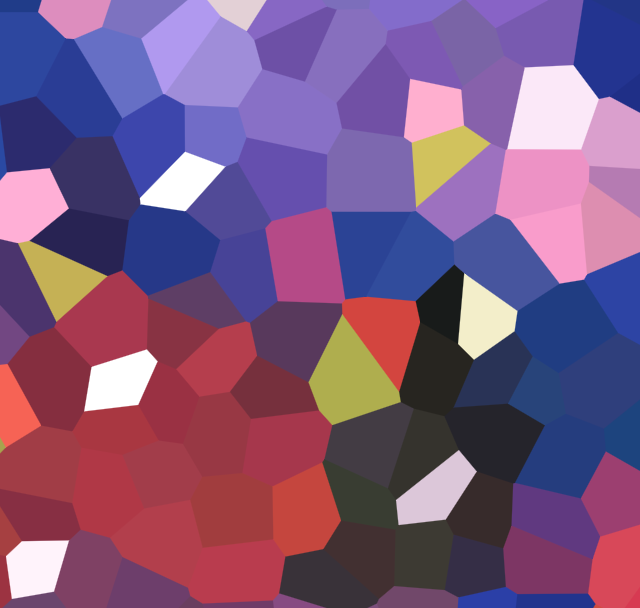
Reproduce this pattern procedurally as a WebGL 1 fragment shader.

```glsl
precision highp float;
// Irregular mosaic of flat, sharp-edged Voronoi cells.
// Each cell takes one colour from a soft map of overlapping elliptical zones,
// varied by a hash; a modular lattice spreads pale, olive and warm accents.
uniform vec2 u_resolution;

const float CELLS = 9.3;         // cells along the canvas height
const float JITTER = 0.94;       // 0 = square grid, 1 = fully scattered
const float ZONE_WANDER = 0.07;  // random shift of the colour lookup
const float SHADE_RANGE = 0.28;  // brightness spread between cells
const float HUE_RANGE = 0.07;    // colour spread between cells
const float ACCENT_STEP = 17.0;  // one accent of each kind per this many cells
const float EDGE_PIXELS = 0.6;   // half width of the smoothed edge

const vec3 BLUE     = vec3(0.15, 0.25, 0.59);
const vec3 VIOLET   = vec3(0.47, 0.37, 0.69);
const vec3 LAVENDER = vec3(0.61, 0.55, 0.82);
const vec3 INDIGO   = vec3(0.20, 0.17, 0.37);
const vec3 MAUVE    = vec3(0.77, 0.54, 0.74);
const vec3 PINK     = vec3(0.97, 0.62, 0.79);
const vec3 MAGENTA  = vec3(0.72, 0.32, 0.54);
const vec3 CRIMSON  = vec3(0.64, 0.21, 0.26);
const vec3 SCARLET  = vec3(0.82, 0.24, 0.32);
const vec3 UMBER    = vec3(0.24, 0.20, 0.21);
const vec3 INK      = vec3(0.11, 0.12, 0.13);
const vec3 NAVY     = vec3(0.14, 0.23, 0.45);
const vec3 PLUM     = vec3(0.45, 0.26, 0.45);
const vec3 PALE     = vec3(0.98, 0.93, 0.95);
const vec3 CREAM    = vec3(0.97, 0.93, 0.80);
const vec3 OLIVE    = vec3(0.74, 0.70, 0.33);
const vec3 MOSS     = vec3(0.32, 0.45, 0.19);
const vec3 CORAL    = vec3(0.88, 0.32, 0.28);

vec3 hash3(vec2 p) {
  vec3 q = fract(p.xyx * vec3(0.1031, 0.1030, 0.0973));
  q += dot(q, q.yxz + 33.33);
  return fract((q.xxy + q.yzz) * q.zyx);
}

vec2 seedPoint(vec2 id) {
  return id + 0.5 + JITTER * (hash3(id + 41.0).xy - 0.5);
}

// Lays an elliptical colour zone over the base colour
vec3 zone(vec3 base, vec3 tint, vec2 p, vec2 center, vec2 radius) {
  float r = length((p - center) / radius);
  return mix(base, tint, 1.0 - smoothstep(0.75, 1.15, r));
}

// Large colour areas, p runs from 0 to 1 on both axes
vec3 colourMap(vec2 p) {
  vec3 c = BLUE;
  c = zone(c, VIOLET,   p, vec2(0.58, 0.90), vec2(0.36, 0.28));
  c = zone(c, LAVENDER, p, vec2(0.31, 0.92), vec2(0.13, 0.12));
  c = zone(c, INDIGO,   p, vec2(0.13, 0.66), vec2(0.17, 0.13));
  c = zone(c, MAUVE,    p, vec2(0.90, 0.72), vec2(0.19, 0.12));
  c = zone(c, PINK,     p, vec2(0.92, 0.59), vec2(0.12, 0.09));
  c = zone(c, MAGENTA,  p, vec2(0.48, 0.61), vec2(0.09, 0.08));
  c = zone(c, CRIMSON,  p, vec2(0.14, 0.22), vec2(0.45, 0.31));
  c = zone(c, UMBER,    p, vec2(0.61, 0.21), vec2(0.19, 0.32));
  c = zone(c, INK,      p, vec2(0.74, 0.37), vec2(0.12, 0.21));
  c = zone(c, NAVY,     p, vec2(0.94, 0.36), vec2(0.15, 0.13));
  c = zone(c, SCARLET,  p, vec2(0.96, 0.10), vec2(0.15, 0.14));
  return zone(c, PLUM,  p, vec2(0.20, -0.05), vec2(0.55, 0.07));
}

vec3 cellColour(vec2 id, vec2 seed, float aspect) {
  vec3 rnd = hash3(id + 7.0);
  vec2 p = seed / (CELLS * vec2(aspect, 1.0));
  vec3 c = colourMap(p + ZONE_WANDER * (rnd.xy - 0.5));

  // Sparse accents; olive and green keep to the middle band
  float rank = mod(2.0 * id.x + 5.0 * id.y, ACCENT_STEP);
  float inBand = step(abs(p.y - 0.53), 0.30);
  if (rank < 0.5) c = mix(PALE, CREAM, step(0.75, rnd.x));
  else if (abs(rank - 8.0) < 0.5 && inBand > 0.5) c = mix(OLIVE, MOSS, step(0.6, rnd.x));
  else if (abs(rank - 13.0) < 0.5) c = mix(CORAL, PINK, step(0.45, p.y));

  c *= 1.0 + SHADE_RANGE * (rnd.z - 0.5);
  return clamp(c + HUE_RANGE * (hash3(id + 19.0) - 0.5), 0.0, 1.0);
}

void main() {
  vec2 pos = gl_FragCoord.xy / u_resolution.y * CELLS;
  float aspect = u_resolution.x / u_resolution.y;
  vec2 home = floor(pos);

  // Nearest and second nearest seeds
  float d1 = 100.0, d2 = 100.0;
  vec2 id1 = home, id2 = home;
  for (int j = -2; j <= 2; j++) {
    for (int i = -2; i <= 2; i++) {
      vec2 id = home + vec2(float(i), float(j));
      vec2 offset = seedPoint(id) - pos;
      float d = dot(offset, offset);
      if (d < d1) { d2 = d1; id2 = id1; d1 = d; id1 = id; }
      else if (d < d2) { d2 = d; id2 = id; }
    }
  }

  // Distance to the shared border blends the two flat colours
  vec2 s1 = seedPoint(id1), s2 = seedPoint(id2);
  float border = 0.5 * (d2 - d1) / max(length(s2 - s1), 0.0001);
  float halfWidth = EDGE_PIXELS * CELLS / u_resolution.y;
  float other = 0.5 - 0.5 * clamp(border / halfWidth, 0.0, 1.0);
  vec3 colour = mix(cellColour(id1, s1, aspect), cellColour(id2, s2, aspect), other);
  gl_FragColor = vec4(colour, 1.0);
}
```
